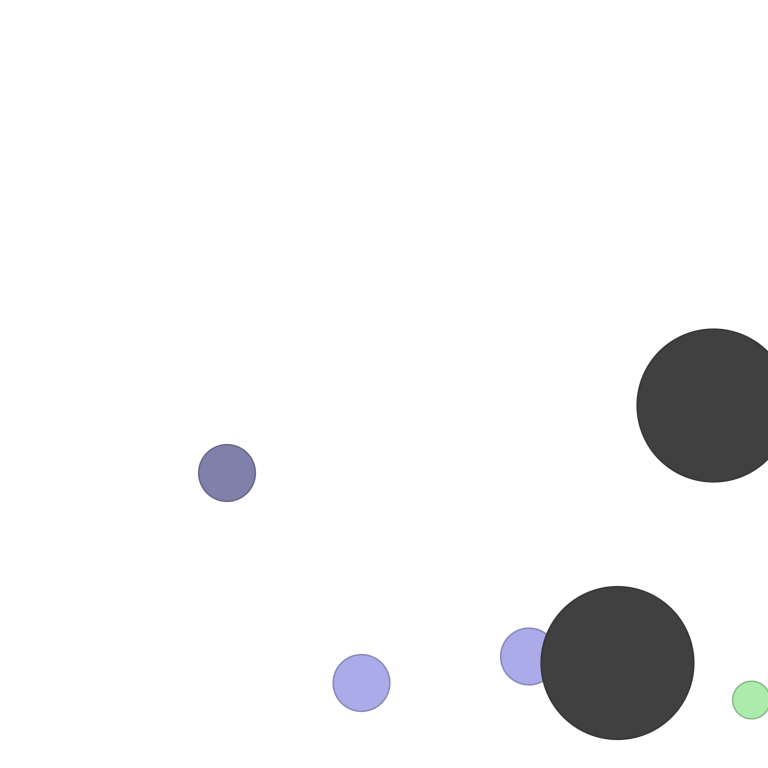
Write a three.js fragment shader that draws this background.

```glsl
// Flat outlined discs in charcoal, slate, lavender and green on white.
varying vec2 vUv;

// Colours
const vec3 PAPER = vec3(1.0);
const vec3 CHARCOAL = vec3(0.25);
const vec3 SLATE = vec3(0.50, 0.505, 0.67);
const vec3 LAVENDER = vec3(0.67, 0.67, 0.915);
const vec3 GREEN = vec3(0.67, 0.925, 0.68);

// Radii, in canvas widths
const float LARGE = 0.1003;
const float MEDIUM = 0.0378;
const float SMALL = 0.0254;

// Disc centres
const vec2 SLATE_POS = vec2(0.2956, 0.3841);
const vec2 LAVENDER_LEFT = vec2(0.4707, 0.1107);
const vec2 LAVENDER_RIGHT = vec2(0.6888, 0.1452);
const vec2 CHARCOAL_HIGH = vec2(0.9290, 0.4720);
const vec2 CHARCOAL_LOW = vec2(0.8040, 0.1367);
const vec2 GREEN_POS = vec2(0.9785, 0.0885);

// Rim and edge
const float RIM_WIDTH = 0.0018;
const float RIM_SHADE = 0.76;
const float EDGE = 0.001;

// Coverage of a shape from its signed distance
float coverage(float dist) {
  return 1.0 - smoothstep(-EDGE, EDGE, dist);
}

// Lays a filled disc with a darker rim over the colour below
vec3 paintDisc(vec3 below, vec2 center, float radius, vec3 fill) {
  float dist = length(vUv - center) - radius;
  vec3 disc = mix(fill * RIM_SHADE, fill, coverage(dist + RIM_WIDTH));
  return mix(below, disc, coverage(dist));
}

void main() {
  vec3 color = PAPER;

  // Small and medium discs
  color = paintDisc(color, SLATE_POS, MEDIUM, SLATE);
  color = paintDisc(color, LAVENDER_LEFT, MEDIUM, LAVENDER);
  color = paintDisc(color, LAVENDER_RIGHT, MEDIUM, LAVENDER);
  color = paintDisc(color, GREEN_POS, SMALL, GREEN);

  // Large discs in front
  color = paintDisc(color, CHARCOAL_HIGH, LARGE, CHARCOAL);
  color = paintDisc(color, CHARCOAL_LOW, LARGE, CHARCOAL);

  gl_FragColor = vec4(color, 1.0);
}
```
